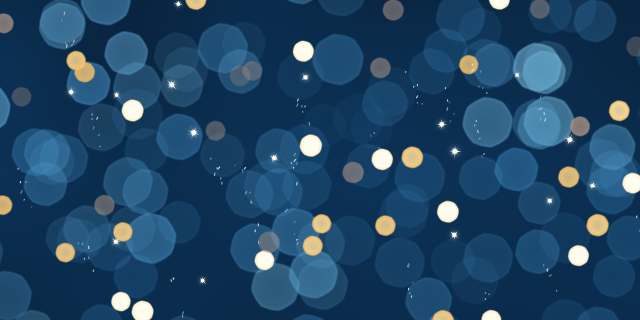
Reproduce this background procedurally as a Shadertoy shader.

```glsl
// Night bokeh: translucent blue octagonal discs over deep navy, with smaller
// gold, dusky and cream discs, sparkling stars and trails of fine bright dust.
// Every layer scatters its items on a strongly jittered grid using a sine hash.

const vec3 NAVY      = vec3(0.032, 0.130, 0.230);
const vec3 DEEP_BLUE = vec3(0.045, 0.200, 0.345);
const vec3 MID_BLUE  = vec3(0.220, 0.510, 0.730);
const vec3 PALE_BLUE = vec3(0.460, 0.730, 0.860);
const vec3 DUSK      = vec3(0.660, 0.570, 0.520);
const vec3 AMBER     = vec3(0.950, 0.710, 0.340);
const vec3 GOLD      = vec3(0.980, 0.880, 0.640);
const vec3 CREAM     = vec3(1.000, 0.990, 0.940);

float hash(float n, float seed) {
    return fract(sin(n * 12.9898 + seed * 78.233) * 43758.5453);
}

float valueNoise(vec2 p, float seed) {
    vec2 i = floor(p), f = fract(p);
    f = f * f * (3.0 - 2.0 * f);
    float n = i.x + i.y * 57.0;
    return mix(mix(hash(n, seed), hash(n + 1.0, seed), f.x),
               mix(hash(n + 57.0, seed), hash(n + 58.0, seed), f.x), f.y);
}

mat2 rotation(float a) {
    return mat2(cos(a), sin(a), -sin(a), cos(a));
}

// Position of item n on a jittered grid that spans the canvas
vec2 scatter(float n, vec2 grid, float spread, float seed, float aspect) {
    vec2 cell = vec2(mod(n, grid.x), floor(n / grid.x));
    vec2 jitter = vec2(hash(n, seed), hash(n, seed + 1.7)) - 0.5;
    return (cell + 0.5 + jitter * spread) / grid * vec2(aspect, 1.0);
}

// Octagon softened towards a circle, like a lens iris
float irisDistance(vec2 p, float radius, float angularity) {
    vec2 q = abs(rotation(0.25) * p);
    float octagon = max(max(q.x, q.y), (q.x + q.y) * 0.7071);
    return mix(length(p), octagon, angularity) - radius;
}

// Coverage at distance d of a disc whose rim is stronger than its middle
float bokeh(float d, float radius, float blur, float rim) {
    float edge = smoothstep(-0.16 * radius, -0.02 * radius, d);
    float body = 0.90 + 0.10 * smoothstep(-radius, 0.0, d);
    return smoothstep(blur, -blur, d) * (body + rim * edge);
}

// Pointed four-ray shape, one at its centre and zero outside
float rays(vec2 p, float size) {
    vec2 q = sqrt(abs(p) / size);
    return smoothstep(1.05, 0.45, q.x + q.y);
}

float star(vec2 p, float size, float angle) {
    vec2 q = rotation(angle) * p;
    float core = smoothstep(0.55, 0.15, length(p) / size);
    float glow = 0.25 * exp(-dot(p, p) / (size * size) * 2.0);
    return max(core, max(rays(q, size * 1.3), rays(rotation(0.785) * q, size))) + glow;
}

// Short slanted fleck
float fleck(vec2 p, float len, float width, float angle, float px) {
    vec2 q = rotation(angle) * p;
    q.y -= clamp(q.y, -len, len);
    return smoothstep(width + px * 0.6, width - px * 0.6, length(q));
}

void mainImage(out vec4 fragColor, in vec2 fragCoord) {
    float px = 1.0 / iResolution.y;
    float aspect = iResolution.x * px;
    vec2 uv = fragCoord * px;

    // Navy ground, lighter in slow clouds and towards the middle
    float cloud = valueNoise(uv * 2.5, 3.0);
    float middle = 1.0 - abs(uv.y - 0.45) * 1.5;
    vec3 color = mix(NAVY, DEEP_BLUE, clamp(0.65 * cloud + 0.45 * middle, 0.0, 1.0));

    // Large blue discs, fading in sparse regions
    for (float n = 0.0; n < 105.0; n++) {
        vec2 c = scatter(n, vec2(15.0, 7.0), 2.2, 11.0, aspect);
        float clump = smoothstep(0.2, 0.65, valueNoise(c * 3.0, 8.0));
        float alpha = mix(0.12, 0.58, hash(n, 13.0)) * mix(0.5, 1.0, clump);
        float radius = mix(0.064, 0.078, hash(n, 14.0));
        vec3 tint = mix(MID_BLUE, PALE_BLUE, hash(n, 15.0) * clump);
        float d = irisDistance(uv - c, radius, 0.45);
        color = mix(color, tint, alpha * bokeh(d, radius, 0.004, 0.2));
    }

    // Small warm discs: dusky and faint, amber-rimmed gold, or cream
    for (float n = 0.0; n < 40.0; n++) {
        vec2 c = scatter(n, vec2(10.0, 4.0), 1.5, 23.0, aspect);
        float kind = hash(n, 25.0), shade = hash(n, 26.0);
        bool dusky = kind < 0.42, creamy = kind > 0.77;
        float radius = mix(0.029, 0.034, hash(n, 27.0));
        float d = irisDistance(uv - c, radius, 0.3);
        float rim = smoothstep(-0.3 * radius, -0.05 * radius, d);
        vec3 gold = mix(mix(AMBER, GOLD, 0.3 + 0.7 * shade), AMBER, 0.6 * rim);
        vec3 tint = dusky ? DUSK : creamy ? mix(CREAM, GOLD, 0.5 * rim) : gold;
        float alpha = dusky ? mix(0.25, 0.85, shade) : creamy ? 1.1 : mix(0.85, 1.0, shade);
        color = mix(color, tint, min(1.0, alpha * bokeh(d, radius, 0.0035, 0.1)));
    }

    // Sparkling stars
    for (float n = 0.0; n < 21.0; n++) {
        vec2 c = scatter(n, vec2(7.0, 3.0), 1.6, 31.0, aspect);
        float size = mix(0.012, 0.023, hash(n, 33.0));
        color = mix(color, vec3(1.0, 0.99, 0.96), min(1.0, star(uv - c, size, hash(n, 34.0))));
    }

    // Dust flecks strung along slanted trails
    for (float n = 0.0; n < 144.0; n++) {
        vec2 c = scatter(floor(n / 6.0), vec2(8.0, 3.0), 1.6, 41.0, aspect);
        float along = hash(n, 43.0) - 0.5;
        c += vec2(-0.035, 0.13) * along + vec2(0.03 * (hash(n, 44.0) - 0.5), 0.0);
        float size = mix(0.001, 0.0045, pow(hash(n, 45.0), 2.0));
        float light = mix(0.25, 0.95, hash(n, 46.0));
        float mask = fleck(uv - c, size, 0.0017, mix(-0.3, 0.8, hash(n, 47.0)), px);
        color = mix(color, vec3(0.90, 0.93, 0.95), light * mask);
    }

    fragColor = vec4(color, 1.0);
}
```
